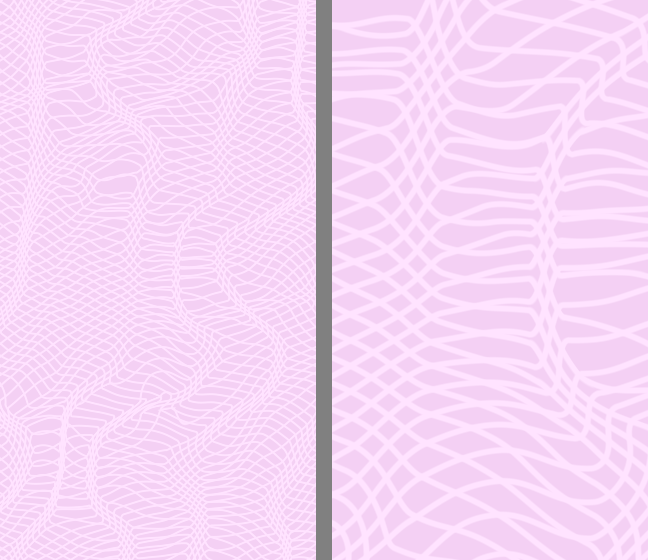
Left, the full canvas; right, a detail of the centre.
Reproduce this pattern procedurally as a WebGL 1 fragment shader.

```glsl
precision highp float;

uniform vec2 u_resolution;

const vec3 GROUND = vec3(0.955, 0.815, 0.955);
const vec3 STRAND = vec3(1.0, 0.89, 1.0);
const vec2 CELLS = vec2(16.5, 29.0);
const float STRAND_HALF_WIDTH = 0.0031;
const float STRAND_SOFTNESS = 0.0012;

float hash(vec2 p) {
  vec3 q = fract(vec3(p.xyx) * 0.1031);
  q += dot(q, q.yzx + 33.33);
  return fract((q.x + q.y) * q.z);
}

float noise(vec2 p) {
  vec2 i = floor(p);
  vec2 f = fract(p);
  f = f * f * f * (f * (f * 6.0 - 15.0) + 10.0);
  float low = mix(hash(i), hash(i + vec2(1.0, 0.0)), f.x);
  float high = mix(hash(i + vec2(0.0, 1.0)), hash(i + vec2(1.0, 1.0)), f.x);
  return mix(low, high, f.y);
}

// Continuous offset that jumps quickly at every whole step of s
float crease(float s, float sharpness) {
  float f = fract(s);
  return smoothstep(0.5 - sharpness, 0.5 + sharpness, f) - f;
}

// Cloth coordinates: curved sides, soft drape and steep folds
vec2 drape(vec2 p) {
  float c = p.x - 0.5;
  vec2 cloth = vec2(c + 1.1 * c * c * c, p.y);

  float wander = noise(p * vec2(2.6, 3.2) + 7.0);
  float ripple = noise(p * vec2(7.0, 6.0) + 31.0);
  float upright = p.x * 3.8 - p.y * 0.5 + 1.5 * wander + 0.35 * ripple;
  float slanted = p.y * 2.6 - p.x * 1.5 + 1.4 * noise(p * 3.0 + 53.0);

  float strength = mix(0.15, 0.95, noise(p * vec2(3.0, 2.5) + 19.0));
  cloth.x += strength * crease(upright, 0.16) / 3.8;
  cloth.y += 0.07 * strength * crease(slanted, 0.2);

  cloth.x += 0.025 * noise(p * vec2(8.0, 5.0) + 71.0);
  cloth.y += 0.07 * noise(p * vec2(4.5, 3.0) + 83.0);
  cloth.y += 0.02 * noise(p * vec2(10.0, 7.0) + 97.0);
  return cloth;
}

// The two crossing strand families
vec2 strands(vec2 p) {
  vec2 q = drape(p) * CELLS;
  return vec2(q.x + q.y, q.x - q.y);
}

// Coverage of one family, with an even width across the canvas
float strandCover(float phase, vec2 slope, float softness) {
  float steepness = max(length(slope), 8.0);
  float d = abs(fract(phase) - 0.5) / steepness;
  return 1.0 - smoothstep(STRAND_HALF_WIDTH - softness,
                          STRAND_HALF_WIDTH + softness, d);
}

void main() {
  vec2 p = gl_FragCoord.xy / u_resolution.x;
  float softness = max(STRAND_SOFTNESS, 0.6 / u_resolution.x);

  // Local slopes of both families
  float e = 0.0008;
  vec2 here = strands(p);
  vec2 dx = (strands(p + vec2(e, 0.0)) - here) / e;
  vec2 dy = (strands(p + vec2(0.0, e)) - here) / e;

  float rising = strandCover(here.x, vec2(dx.x, dy.x), softness);
  float falling = strandCover(here.y, vec2(dx.y, dy.y), softness);
  float cover = 1.0 - (1.0 - rising) * (1.0 - falling);

  gl_FragColor = vec4(mix(GROUND, STRAND, cover), 1.0);
}
```
